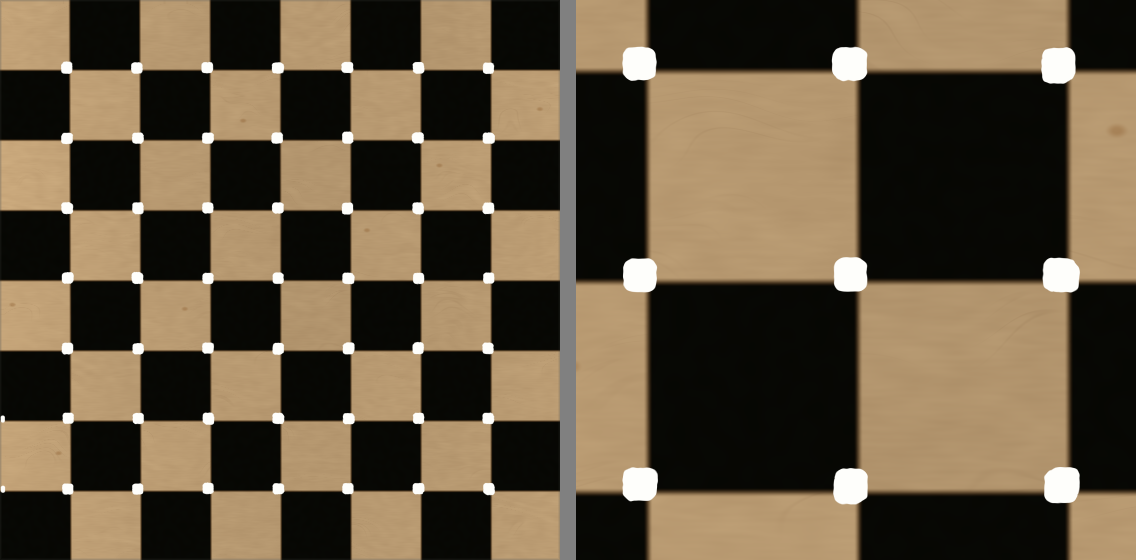
Left, the full canvas; right, a detail of the centre.
Reproduce this pattern procedurally as a WebGL 1 fragment shader.

```glsl
precision highp float;
// Eight by eight board of pale maple and black squares with a rough white stud
// beside each inner corner. A soft signed wave per axis makes the checks;
// gradient noise makes the grain, and hashes vary the wood and the studs.

uniform vec2 u_resolution;

const float PITCH = 0.1253;                   // square size, canvas units
const float SKEW = 0.0028;                    // sideways lean at the left side
const float EDGE_SOFTNESS = 0.023;            // the rest are in square units
const vec2 STUD_OFFSET = vec2(-0.040, -0.034);
const float STUD_HALF = 0.079;
const float STUD_ROUND = 0.045;
const float STUD_JITTER = 0.012;
const float GRAIN_AMOUNT = 0.075;
const float TONE_VARIATION = 0.035;
const float FLECK_CHANCE = 0.22;
const vec3 MAPLE = vec3(0.725, 0.605, 0.445);
const vec3 MAPLE_RIM = vec3(0.56, 0.50, 0.41);
const vec3 FLECK = vec3(0.56, 0.38, 0.20);
const vec3 BLACK = vec3(0.027, 0.029, 0.014);
const vec3 WHITE = vec3(0.995, 0.995, 0.985);

float hash(vec2 p) {
  return fract(sin(dot(p, vec2(127.1, 311.7))) * 43758.5);
}

vec2 hash2(vec2 p) {
  return vec2(hash(p), hash(p + 57.3));
}

float gradientNoise(vec2 p) {
  vec2 i = floor(p), f = fract(p);
  vec2 w = f * f * f * (f * (f * 6.0 - 15.0) + 10.0);
  vec2 x = vec2(1.0, 0.0);
  float a = dot(hash2(i) * 2.0 - 1.0, f);
  float b = dot(hash2(i + x.xy) * 2.0 - 1.0, f - x.xy);
  float c = dot(hash2(i + x.yx) * 2.0 - 1.0, f - x.yx);
  float d = dot(hash2(i + x.xx) * 2.0 - 1.0, f - x.xx);
  return mix(mix(a, b, w.x), mix(c, d, w.x), w.y);
}

float roundBox(vec2 p, vec2 halfSize, float radius) {
  vec2 d = abs(p) - halfSize + radius;
  return length(max(d, 0.0)) + min(max(d.x, d.y), 0.0) - radius;
}

// -1 in odd squares, +1 in even ones, with a soft step between
vec2 softSign(vec2 p, float softness) {
  vec2 toEdge = 0.5 - abs(fract(p) - 0.5);
  vec2 side = 1.0 - 2.0 * mod(floor(p), 2.0);
  return side * (2.0 * smoothstep(-softness, softness, toEdge) - 1.0);
}

vec3 mapleColor(vec2 p, vec2 uv) {
  vec2 cell = floor(p), f = fract(p);
  vec2 seed = hash2(cell + 3.7) * 40.0;

  // Bent growth lines, fine fibres and broad mottling
  float bend = gradientNoise(f * vec2(1.3, 2.0) + seed);
  float growth = gradientNoise(vec2(f.x * 0.8, f.y * 9.0 + bend * 5.0) + seed.yx);
  float fibre = gradientNoise(vec2(f.x * 6.0, f.y * 38.0) + seed);
  float mottle = gradientNoise(f * vec2(5.0, 7.0) + seed.yx);
  float vein = smoothstep(0.05, 0.0, abs(growth - 0.12)) * smoothstep(-0.1, 0.4, bend);
  float grain = 0.5 * growth + 0.4 * fibre + 0.5 * mottle - 0.5 * vein;

  // Per-square tone, and light gaining towards the sides
  float tone = 1.0 + TONE_VARIATION * (hash(cell + 9.1) - 0.5);
  float sideways = 2.0 * uv.x - 1.0;
  tone += 0.07 * sideways * sideways - 0.025 * sideways - 0.02;
  vec3 wood = MAPLE * (tone + GRAIN_AMOUNT * grain * vec3(0.8, 1.0, 1.2));

  // An occasional small knot
  vec2 spot = 0.15 + 0.7 * hash2(cell + 21.4);
  float knot = 1.0 - smoothstep(0.01, 0.05, length((f - spot) * vec2(0.8, 1.2)));
  return mix(wood, FLECK, 0.4 * knot * step(1.0 - FLECK_CHANCE, hash(cell + 31.9)));
}

float studDistance(vec2 p) {
  vec2 corner = floor(p - STUD_OFFSET + 0.5);
  vec2 q = p - STUD_OFFSET - corner;

  // Two displaced rounded blocks give each stud its uneven outline
  vec2 shiftA = (hash2(corner + 5.2) - 0.5) * STUD_JITTER;
  vec2 shiftB = (hash2(corner + 14.6) - 0.5) * STUD_JITTER * 3.0;
  float stud = min(roundBox(q - shiftA, vec2(STUD_HALF), STUD_ROUND),
                   roundBox(q - shiftB, vec2(STUD_HALF * 0.93), STUD_ROUND));
  stud += 0.007 * gradientNoise(p * 32.0);

  // Only small chips remain on the left rim, low down
  float chip = roundBox(q - vec2(0.072, 0.006), vec2(0.030, 0.050), 0.028);
  if (corner.x < 0.5) stud = corner.y > 5.5 && corner.y < 7.5 ? chip : 1.0;
  if (min(corner.y, 7.5 - max(corner.x, corner.y)) < 0.5) stud = 1.0;
  return stud;
}

void main() {
  vec2 uv = gl_FragCoord.xy / u_resolution;
  vec2 board = vec2(uv.x, 1.0 - uv.y);        // rows counted from the top
  board.x -= SKEW * (board.y - 0.4) * (1.0 - board.x);
  vec2 p = board / PITCH;
  float pixel = 1.0 / (min(u_resolution.x, u_resolution.y) * PITCH);

  // Clamping keeps a neighbouring square from showing at the rim
  vec2 inside = clamp(p, 0.05, 7.95);
  vec2 wave = softSign(inside, max(EDGE_SOFTNESS, 0.7 * pixel));
  float light = 0.5 + 0.5 * wave.x * wave.y;

  // Greyed outer rim
  vec2 rim = min(uv, 1.0 - uv);
  float rimShade = 1.0 - smoothstep(0.0, 0.0045, min(rim.x, rim.y));
  vec3 wood = mix(mapleColor(inside, uv), MAPLE_RIM, 0.7 * rimShade);
  vec3 black = BLACK + 0.05 * rimShade + 0.006 * gradientNoise(p * 9.0);

  // Uneven channel falloff warms the seam to brown
  vec3 color = mix(black, wood, pow(vec3(light), vec3(0.95, 1.08, 1.25)));
  float stud = 1.0 - smoothstep(-0.75 * pixel, 0.75 * pixel, studDistance(p));
  gl_FragColor = vec4(mix(color, WHITE, stud), 1.0);
}
```
